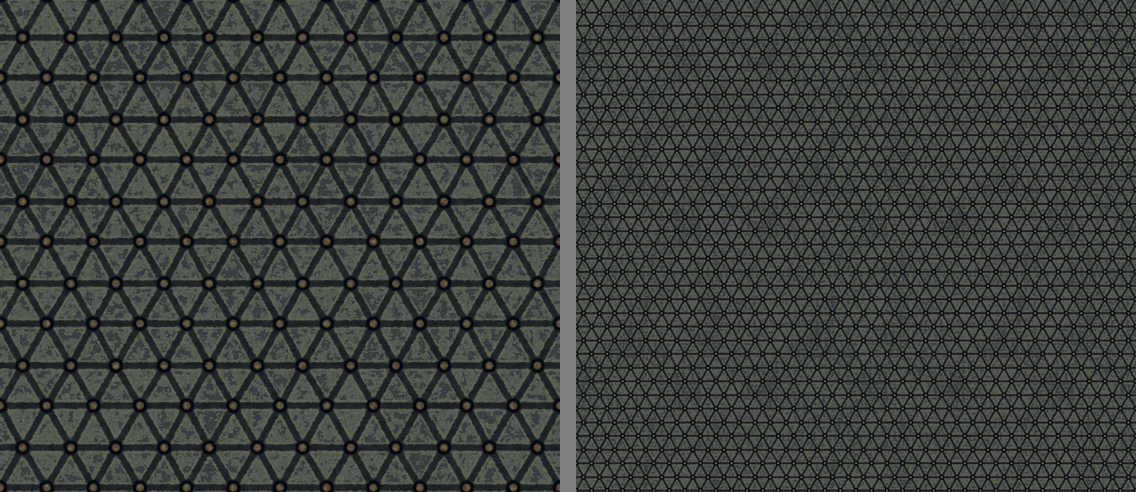
Left: one tile. Right: repeated 3 by 3.
Write a WebGL 1 fragment shader that draws this pattern.

```glsl
precision highp float;
uniform vec2 u_resolution;

// Lattice: one unit is the distance between neighbouring bolts in a row
const vec2 REPEATS = vec2(12.0, 12.0);
const float ROW_HEIGHT = 0.88;
const float ROW_PHASE = 0.095;
const vec2 NODE_SHIFT = vec2(0.016, 0.012);

// Sizes in lattice units
const float STRUT_INNER = 0.056;
const float STRUT_OUTER = 0.086;
const float RIM_OFFSET = 0.096;
const float RIM_WIDTH = 0.024;
const float CORNER_ROUNDING = 0.07;
const float BOLT_RADIUS = 0.086;
const float COLLAR_RADIUS = 0.155;
const float EDGE_WOBBLE = 0.016;

// Noise cells across the whole tile are whole multiples of this
const vec2 GRAIN = vec2(12.0, 11.0);
const float WEAR_BIAS = 0.07;
const float PANEL_VARIATION = 0.16;

const vec3 STRUT_COLOR = vec3(0.125, 0.135, 0.145);
const vec3 SLATE_COLOR = vec3(0.22, 0.24, 0.25);
const vec3 PLATE_COLOR = vec3(0.31, 0.33, 0.31);
const vec3 RIM_COLOR = vec3(0.38, 0.39, 0.33);
const vec3 COLLAR_COLOR = vec3(0.02, 0.03, 0.06);
const vec3 BRONZE_COLOR = vec3(0.38, 0.32, 0.25);
const vec3 BRASS_COLOR = vec3(0.37, 0.35, 0.26);

float hash(vec2 p) {
  vec3 q = fract(p.xyx * vec3(0.1031, 0.1030, 0.0973));
  q += dot(q, q.yzx + 33.33);
  return fract((q.x + q.y) * q.z);
}

// Wraps whole numbers exactly, despite rounding in mod
vec2 wrap(vec2 p, vec2 period) {
  return floor(mod(p + 0.5, period));
}

float cornerGradient(vec2 cell, vec2 corner, vec2 f, vec2 period) {
  float angle = 6.28319 * hash(wrap(cell + corner, period));
  return dot(vec2(cos(angle), sin(angle)), f - corner);
}

// Gradient noise that repeats after one whole tile
float tileNoise(vec2 uv, vec2 period) {
  vec2 cell = floor(uv * period);
  vec2 f = fract(uv * period);
  vec2 w = f * f * f * (f * (f * 6.0 - 15.0) + 10.0);
  float low = mix(cornerGradient(cell, vec2(0.0), f, period),
                  cornerGradient(cell, vec2(1.0, 0.0), f, period), w.x);
  float high = mix(cornerGradient(cell, vec2(0.0, 1.0), f, period),
                   cornerGradient(cell, vec2(1.0), f, period), w.x);
  return mix(low, high, w.y);
}

float smoothMin(float a, float b, float k) {
  float h = max(k - abs(a - b), 0.0) / k;
  return min(a, b) - 0.25 * h * h * k;
}

float lineDistance(vec2 p, vec2 a, vec2 b) {
  vec2 along = normalize(b - a);
  return abs(along.x * (p.y - a.y) - along.y * (p.x - a.x));
}

// Bolt position for a skewed lattice index, slightly uneven on odd rows
vec2 nodePosition(vec2 index) {
  float x = index.x + 0.5 * index.y;
  float odd = mod(index.y, 2.0);
  float side = 2.0 * mod(floor(x), 2.0) - 1.0;
  vec2 shift = NODE_SHIFT * vec2(side * odd, 1.0 - 2.0 * odd);
  return (vec2(x, index.y) + shift) * vec2(1.0, ROW_HEIGHT);
}

// Random value per lattice index, equal on opposite sides of the tile
float latticeHash(vec2 index, float seed) {
  vec2 id = vec2(2.0 * index.x + index.y, index.y);
  return hash(wrap(id, REPEATS * vec2(2.0, 1.0)) + seed);
}

void main() {
  vec2 uv = gl_FragCoord.xy / u_resolution;
  float pixel = REPEATS.x / u_resolution.x;
  vec2 grid = uv * REPEATS - vec2(0.0, ROW_PHASE);
  vec2 p = grid * vec2(1.0, ROW_HEIGHT);

  // Triangle that holds this point
  vec2 skewed = vec2(grid.x - 0.5 * grid.y, grid.y);
  vec2 cell = floor(skewed);
  vec2 f = skewed - cell;
  float upper = step(1.0, f.x + f.y);
  vec2 corners[3];
  corners[0] = cell + vec2(1.0, 0.0);
  corners[1] = cell + vec2(0.0, 1.0);
  corners[2] = cell + vec2(upper);

  // Distance to the struts and to the nearest bolt
  float strut = 1.0;
  float bolt = 2.0;
  vec2 boltIndex = cell;
  vec2 previous = nodePosition(corners[2]);
  for (int k = 0; k < 3; k++) {
    vec2 node = nodePosition(corners[k]);
    strut = smoothMin(strut, lineDistance(p, previous, node), CORNER_ROUNDING);
    float d = distance(p, node);
    if (d < bolt) { bolt = d; boltIndex = corners[k]; }
    previous = node;
  }

  // Wear at several scales
  float broad = tileNoise(uv, vec2(5.0, 4.0));
  float blotch = tileNoise(uv, GRAIN * 5.0);
  float fleck = tileNoise(uv, GRAIN * 11.0);
  float grit = tileNoise(uv, GRAIN * 19.0);
  strut += EDGE_WOBBLE * (fleck + 0.5 * grit);

  // Worn plates
  float panel = latticeHash(cell, 40.0 * upper) - 0.5;
  float wear = 0.7 * blotch + 0.35 * fleck + 0.25 * grit + 0.3 * broad
             + PANEL_VARIATION * panel + WEAR_BIAS;
  vec3 color = mix(SLATE_COLOR, PLATE_COLOR, smoothstep(-0.08, 0.06, wear));
  float speckle = smoothstep(0.08, 0.4, grit + 0.6 * wear);
  color = mix(color, RIM_COLOR, 0.65 * speckle);
  color *= 1.0 + 0.1 * fleck;

  // Struts and the pale rim beside them
  float soft = 0.5 * pixel;
  vec3 metal = STRUT_COLOR * (1.0 + 0.3 * blotch + 0.25 * grit);
  color = mix(metal, color, smoothstep(STRUT_INNER - soft, STRUT_OUTER + soft, strut));
  float rim = 1.0 - smoothstep(0.0, RIM_WIDTH + soft, abs(strut - RIM_OFFSET));
  color = mix(color, RIM_COLOR, rim * (0.8 + 0.4 * fleck));

  // Dark collars and bronze bolts
  float ragged = bolt + EDGE_WOBBLE * fleck;
  float collar = 1.0 - smoothstep(COLLAR_RADIUS - 0.016 - soft, COLLAR_RADIUS + 0.016 + soft, ragged);
  color = mix(color, COLLAR_COLOR, collar);
  vec3 head = mix(BRONZE_COLOR, BRASS_COLOR, latticeHash(boltIndex, 7.0));
  head *= 1.0 + 0.35 * fleck + 0.3 * grit - 0.25 * smoothstep(0.03, BOLT_RADIUS, bolt);
  color = mix(color, head, 1.0 - smoothstep(BOLT_RADIUS - 0.008 - soft, BOLT_RADIUS + 0.008 + soft, ragged));

  gl_FragColor = vec4(color, 1.0);
}
```
